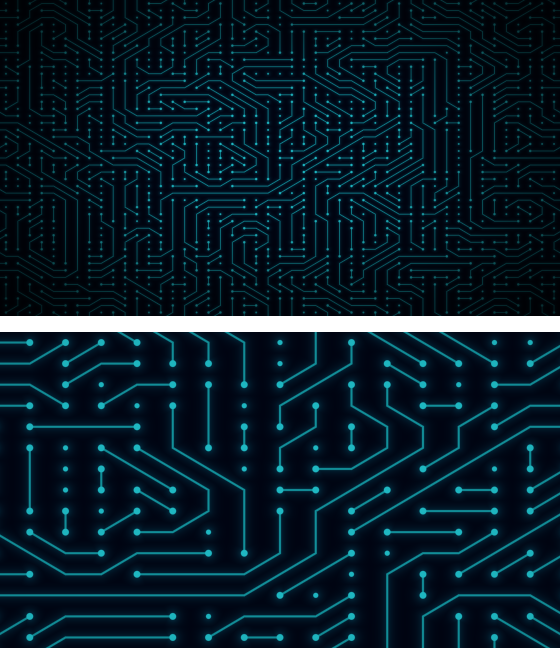
Top, the full canvas; bottom, a detail of the centre.
Give the GLSL for this pattern, as a WebGL 2 fragment shader.

```glsl
#version 300 es
precision highp float;
precision highp int;
// Glowing cyan circuit traces with end pads on a dark navy board, tiling on all sides.
uniform vec2 u_resolution;
out vec4 outColor;

const ivec2 GRID = ivec2(47, 45);
const float TAU = 6.2831853;

// 8 x 8 nodes around the pixel: x is the heading (0 to 7), y the priority.
vec2 node[64];
int degree[64];

float hash(ivec2 p, int salt) {
    uint n = uint(p.x) * 1597u + uint(p.y) * 51749u + uint(salt) * 7919u;
    n = n * 747796405u + 2891336453u;
    n = ((n >> ((n >> 28u) + 4u)) ^ n) * 277803737u;
    n = (n >> 22u) ^ n;
    return float(n & 65535u) / 65536.0;
}

ivec2 wrap(ivec2 p, ivec2 period) {
    return (p + period * 4) % period;
}

// Gradient of wrapping value noise over the unit tile.
vec2 noiseSlope(vec2 uv, ivec2 period, int salt) {
    vec2 p = uv * vec2(period);
    ivec2 i = ivec2(floor(p));
    vec2 f = fract(p);
    vec2 u = f * f * (3.0 - 2.0 * f);
    vec2 du = 6.0 * f * (1.0 - f);
    float a = hash(wrap(i, period), salt);
    float b = hash(wrap(i + ivec2(1, 0), period), salt);
    float c = hash(wrap(i + ivec2(0, 1), period), salt);
    float d = hash(wrap(i + ivec2(1, 1), period), salt);
    return du * vec2(mix(b - a, d - c, u.y), mix(c - a, d - b, u.x)) * vec2(period);
}

// Heading that follows the contours of the noise, in eighths of a turn.
vec2 makeNode(ivec2 cell) {
    ivec2 id = wrap(cell, GRID);
    vec2 uv = (vec2(id) + 0.5) / vec2(GRID);
    vec2 slope = noiseSlope(uv, ivec2(11, 9), 1) + 0.22 * noiseSlope(uv, ivec2(21, 17), 2);
    vec2 along = vec2(-slope.y, slope.x) * vec2(GRID) + vec2(1e-4, 0.0);
    float eighths = atan(along.y, along.x) / TAU * 8.0 + 0.6 * (hash(id, 3) - 0.5);
    return vec2(mod(floor(eighths + 0.5), 8.0), hash(id, 4));
}

int at(ivec2 p) { return p.y * 8 + p.x; }
int heading(ivec2 p) { return int(node[at(p)].x); }

ivec2 stepOf(int h) {
    float angle = float(h) * TAU / 8.0;
    return ivec2(round(vec2(cos(angle), sin(angle))));
}

bool beats(ivec2 rival, int h, ivec2 p) {
    return heading(rival) == h && node[at(rival)].y > node[at(p)].y;
}

// A trace leaves p unless it turns sharply, merges or crosses a stronger one.
bool linked(ivec2 p) {
    int h = heading(p);
    ivec2 s = stepOf(h);
    ivec2 q = p + s;
    int onward = heading(q);
    if (abs(((onward - h + 12) & 7) - 4) > 1) return false;
    for (int k = -1; k <= 1; k++) {
        int other = (onward + k + 8) & 7;
        if (other != h && beats(q - stepOf(other), other, p)) return false;
    }
    if ((h & 1) == 1) {
        for (int side = 2; side <= 6; side += 4) {
            int across = (h + side) & 7;
            ivec2 start = p + (s - stepOf(across)) / 2;
            if (beats(start, across, p)) return false;
        }
    }
    return true;
}

float segmentDistance(vec2 p, vec2 a, vec2 b) {
    vec2 ab = b - a;
    return length(p - a - ab * clamp(dot(p - a, ab) / dot(ab, ab), 0.0, 1.0));
}

void main() {
    vec2 uv = gl_FragCoord.xy / u_resolution;
    vec2 pitch = vec2(u_resolution.x / u_resolution.y, 1.0) / vec2(GRID);
    vec2 p = uv * vec2(GRID) - 0.5;
    ivec2 base = ivec2(floor(p));
    vec2 here = (fract(p) + 3.0) * pitch;

    for (int i = 0; i < 64; i++) {
        node[i] = makeNode(base + ivec2(i % 8, i / 8) - 3);
        degree[i] = 0;
    }

    // Traces
    float trace = 1.0;
    for (int i = 0; i < 16; i++) {
        ivec2 a = ivec2(i % 4, i / 4) + 2;
        if (!linked(a)) continue;
        ivec2 b = a + stepOf(heading(a));
        degree[at(a)]++;
        degree[at(b)]++;
        trace = min(trace, segmentDistance(here, vec2(a) * pitch, vec2(b) * pitch));
    }

    // Pads on trace ends and lone nodes
    float pad = 1.0;
    for (int i = 0; i < 4; i++) {
        ivec2 a = ivec2(i % 2, i / 2) + 3;
        int links = degree[at(a)];
        float radius = links == 0 ? 0.0027 : 0.0036;
        if (links < 2) pad = min(pad, length(here - vec2(a) * pitch) - radius);
    }

    // Light, dimmed smoothly towards the tile borders
    float soft = 0.75 / u_resolution.y;
    float line = 1.0 - smoothstep(0.0011 - soft, 0.0011 + soft, trace);
    float dot_ = 1.0 - smoothstep(-soft, soft, pad);
    float glow = exp(-min(trace, max(pad, 0.0)) / 0.005);
    vec2 rim = 0.5 + 0.5 * cos(TAU * uv);
    float light = (1.0 - 0.55 * rim.x * rim.x) * (1.0 - 0.45 * rim.y * rim.y);
    vec3 color = vec3(0.0, 0.012, 0.065) + vec3(0.01, 0.14, 0.16) * glow;
    color = mix(color, vec3(0.07, 0.56, 0.60), line);
    color = mix(color, vec3(0.12, 0.72, 0.76), dot_);
    outColor = vec4(color * light, 1.0);
}
```
